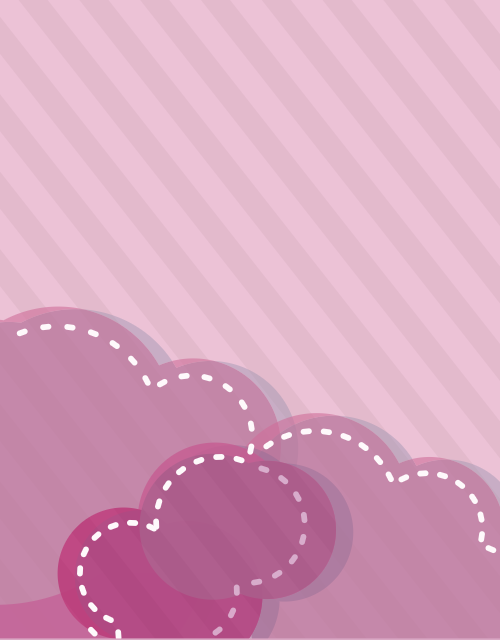
Write a Shadertoy shader that draws this background.

```glsl
// Translucent stitched pink clouds over diagonal pastel stripes.

// Coverage of a signed distance; the canvas is 100 units high.
float cover(float d) {
    return clamp(0.5 - d * iResolution.y / 100.0, 0.0, 1.0);
}

float disc(vec2 p, float x, float y, float radius) {
    return length(p - vec2(x, y)) - radius;
}

// Cloud outlines as unions of discs
float leftCloud(vec2 p) {
    float lobes = min(disc(p, 9.1, 34.0, 18.1), disc(p, 30.2, 30.3, 13.7));
    return min(lobes, min(disc(p, -1.3, 37.1, 13.0), disc(p, 7.8, 15.4, 24.7)));
}

float rightCloud(vec2 p) {
    float lobes = min(disc(p, 49.5, 21.0, 14.45), disc(p, 67.1, 16.9, 11.7));
    return min(lobes, disc(p, 61.2, 3.6, 22.1));
}

float frontLow(vec2 p) {
    return min(disc(p, 19.3, 10.4, 10.3), disc(p, 29.3, 6.9, 11.7));
}

float frontHigh(vec2 p) {
    return min(disc(p, 33.6, 18.75, 12.1), disc(p, 41.7, 17.2, 10.8));
}

// Pale cloud with an offset grey shadow and a pink rim
vec3 paintCloud(vec3 col, float body, float shadow) {
    col = mix(col, vec3(0.575, 0.56, 0.67), 0.4 * shadow * (1.0 - body));
    col = mix(col, vec3(0.81, 0.43, 0.60), 0.6 * body * (1.0 - shadow));
    return mix(col, vec3(0.723, 0.457, 0.607), 0.75 * body * shadow);
}

// One rounded stitch; the angle turns clockwise from horizontal
float stitch(vec2 p, vec2 centre, float angle) {
    vec2 along = vec2(cos(angle), -sin(angle));
    vec2 q = p - centre;
    q -= along * clamp(dot(q, along), -0.42, 0.42);
    return cover(length(q) - 0.45);
}

// Stitches repeated around an arc, angles clockwise from the top
float seam(vec2 p, vec2 centre, float radius, float start, float stepAngle, float count) {
    vec2 q = p - centre;
    float k = clamp(round((atan(q.x, q.y) - start) / stepAngle), 0.0, count - 1.0);
    float a = start + k * stepAngle;
    return stitch(p, centre + radius * vec2(sin(a), cos(a)), a);
}

void mainImage(out vec4 fragColor, in vec2 fragCoord) {
    vec2 p = fragCoord / iResolution.y * 100.0;
    vec2 s = p - vec2(2.7, -0.4);

    // Diagonal stripes
    float across = p.x + 0.785 * (p.y - 100.0) - 2.9;
    float band = abs(mod(across - 2.275 + 4.75, 9.5) - 4.75) - 2.275;
    float stripe = cover(band * 0.787);
    vec3 col = mix(vec3(0.925, 0.76, 0.84), vec3(0.89, 0.728, 0.80), stripe);

    // Pale clouds behind
    float left = cover(leftCloud(p));
    float leftShade = max(cover(leftCloud(s)), left * cover(disc(p, 7.8, 15.4, 24.7)));
    col = paintCloud(col, left, leftShade);
    float lowerRim = cover(29.3 - length(p - vec2(-0.6, 34.8)));
    lowerRim *= left * (1.0 - smoothstep(10.0, 12.0, p.y));
    col = mix(col, vec3(0.77, 0.40, 0.60), 0.9 * lowerRim);
    float right = cover(rightCloud(p));
    float rightShade = max(cover(rightCloud(s)), right * cover(disc(p, 61.2, 3.6, 22.1)));
    col = paintCloud(col, right, rightShade);

    // Front cloud: shadow, pink rim, magenta base, purple lobes
    float frontShade = cover(min(frontHigh(s), frontLow(s)));
    col = mix(col, vec3(0.56, 0.42, 0.58), 0.42 * frontShade);
    col = mix(col, vec3(0.775, 0.36, 0.57), 0.8 * cover(frontHigh(p)));
    float base = cover(frontLow(p));
    col = mix(col, vec3(0.75, 0.26, 0.50), 0.9 * base);
    col = mix(col, vec3(0.69, 0.31, 0.53), 0.7 * base * cover(frontLow(s)));
    float purple = cover(min(disc(p, 33.2, 17.7, 11.4), disc(p, 41.7, 17.2, 10.8)));
    col = mix(col, vec3(0.685, 0.38, 0.56), 0.92 * purple);
    col -= 0.015 * stripe * max(purple, base);

    // Faint seams on the front cloud
    float faint = seam(p, vec2(38.5, 18.0), 9.1, 0.305, 0.38, 8.0);
    faint = max(faint, seam(p, vec2(29.2, 7.55), 7.8, 1.54, 0.47, 3.0));
    col = mix(col, vec3(0.90, 0.78, 0.88), 0.75 * faint);

    // White seams
    float white = seam(p, vec2(8.85, 33.1), 15.9, -0.345, 0.238, 7.0);
    white = max(white, seam(p, vec2(29.9, 31.8), 9.5, -0.5, 0.38, 7.0));
    white = max(white, seam(p, vec2(49.2, 19.5), 13.15, -0.583, 0.24, 8.0));
    white = max(white, seam(p, vec2(66.7, 17.4), 8.65, -0.43, 0.358, 7.0));
    white = max(white, seam(p, vec2(34.5, 18.5), 10.1, -1.61, 0.316, 7.0));
    white = max(white, seam(p, vec2(20.4, 10.4), 7.9, -2.69, 0.39, 9.0));
    white = max(white, stitch(p, vec2(76.7, 14.2), 0.4));
    white = max(white, stitch(p, vec2(14.5, 1.3), 0.8));
    white = max(white, stitch(p, vec2(18.5, 0.8), 1.5));
    col = mix(col, vec3(0.995, 0.975, 0.985), white);

    // Pale lower border
    col = mix(col, vec3(0.85, 0.66, 0.77), cover(p.y - 0.25));
    fragColor = vec4(col, 1.0);
}
```
